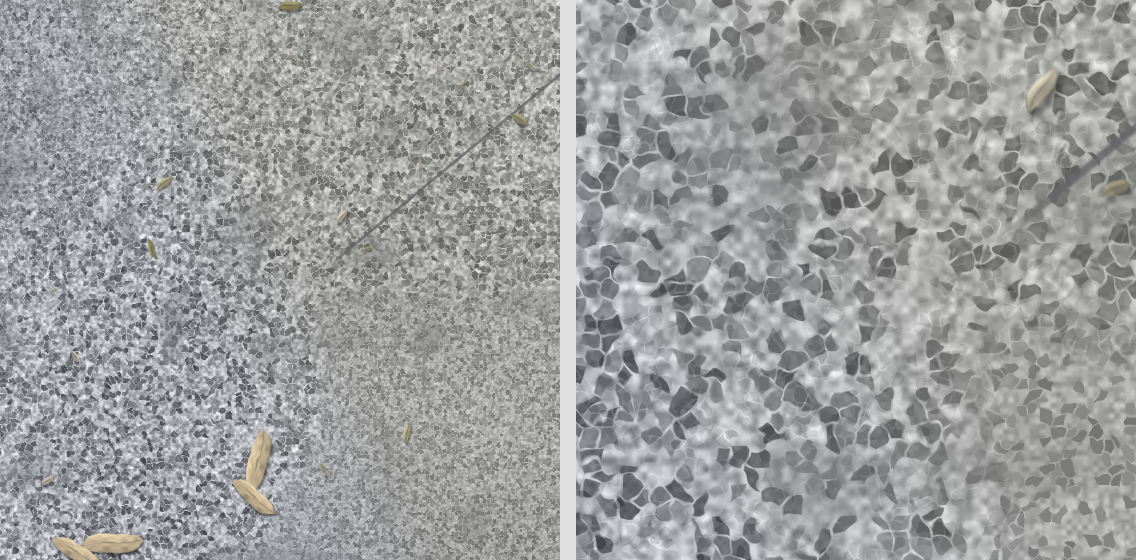
Left, the full canvas; right, a detail of the centre.
Write a three.js fragment shader that draws this texture.

```glsl
// Worn terrazzo paving: dark angular chips in pale mortar, with a finer slab,
// a diagonal joint, soft stains and a litter of dry leaves and pods.
// Chips are stretched Voronoi cells; the litter is lens-shaped blades.
#define CHIP_SCALE 92.0
#define FINE_SCALE 138.0
#define CHIP_SHARE 0.47
#define CHIP_DARK 0.32
#define CHIP_PALE 0.54
#define MORTAR 0.70
#define MORTAR_SPREAD 0.38
#define JOINT_WIDTH 0.0024
#define LEAF_COUNT 17
#define POD_COUNT 4
#define SOFT 0.0015

varying vec2 vUv;

vec2 hash2(vec2 p) {
  vec3 q = fract(p.xyx * vec3(0.1031, 0.1030, 0.0973));
  q += dot(q, q.yzx + 33.33);
  return fract((q.xx + q.yz) * q.zy);
}

float noise(vec2 p) {
  vec2 i = floor(p), f = fract(p);
  f = f * f * (3.0 - 2.0 * f);
  float low = mix(hash2(i).x, hash2(i + vec2(1.0, 0.0)).x, f.x);
  float high = mix(hash2(i + vec2(0.0, 1.0)).x, hash2(i + 1.0).x, f.x);
  return mix(low, high, f.y);
}

vec2 rotate(vec2 p, float a) {
  float c = cos(a), s = sin(a);
  return vec2(c * p.x + s * p.y, c * p.y - s * p.x);
}

// Nearest stretched cell: x = gap to the next cell, y = its random value
vec2 chipCell(vec2 p) {
  vec2 cell = floor(p);
  float near = 9.0, next = 9.0, value = 0.0;
  for (int j = -1; j <= 1; j++) {
    for (int i = -1; i <= 1; i++) {
      vec2 id = cell + vec2(float(i), float(j));
      vec2 shape = hash2(id + 71.0);
      vec2 d = rotate(id + 0.1 + 0.8 * hash2(id) - p, 6.2832 * shape.x);
      float dist = length(d * vec2(0.82, 1.25));
      if (dist < near) { next = near; near = dist; value = shape.y; }
      else next = min(next, dist);
    }
  }
  return vec2(next - near, value);
}

// Brightness of chips set in mottled mortar
float terrazzo(vec2 p) {
  vec2 warp = vec2(noise(p * 1.7), noise(p * 1.7 + 40.0)) - 0.5;
  vec2 chip = chipCell(p + 0.45 * warp);
  float body = smoothstep(0.03, 0.24, chip.x) * step(chip.y, CHIP_SHARE);
  float mortar = MORTAR + MORTAR_SPREAD * (noise(p * 2.3 + 17.0) - 0.5);
  mortar += 0.11 * smoothstep(0.85, 0.95, chip.y) * smoothstep(0.1, 0.3, chip.x);
  float tone = mix(CHIP_DARK, CHIP_PALE, chip.y / CHIP_SHARE);
  return mix(mortar, tone, body);
}

// Signed extent of a blade lying along x
float blade(vec2 q, vec2 size, float blunt) {
  float x = min(abs(q.x) / size.x, 1.0);
  float halfWidth = size.y * (1.0 - pow(x, blunt));
  return max(abs(q.y) - halfWidth, abs(q.x) - size.x);
}

// Lays one shaded blade and its shadow over the ground
vec3 layBlade(vec3 ground, vec2 p, float angle, vec2 size, float blunt, vec3 tint, float cover) {
  vec2 q = rotate(p, angle);
  q.y += 0.25 * size.y * (sin(q.x / size.x * 2.5) + 0.7 * noise(p * 90.0) - 0.35);
  vec2 dropped = q + rotate(vec2(-0.002, 0.004), angle);
  float shadow = 1.0 - smoothstep(-0.003, 0.004, blade(dropped, size, blunt));
  ground *= 1.0 - 0.38 * shadow * cover;
  float body = 1.0 - smoothstep(-SOFT, SOFT, blade(q, size, blunt));
  float light = 0.94 + 0.16 * q.y / size.y + 0.22 * (noise(q * vec2(90.0, 260.0)) - 0.5);
  light -= 0.1 * (1.0 - smoothstep(0.0, 0.0015, abs(q.y)));
  return mix(ground, tint * light, body * cover);
}

void main() {
  vec2 p = vUv;
  float wobble = 0.03 * (noise(p * 24.0) - 0.5);

  // Zones: fine slab at lower right, warmer coarse slab at upper right
  float slabEdge = mix(0.47, 0.585, smoothstep(0.0, 0.28, p.y));
  float fineSlab = smoothstep(-0.025, 0.025, p.x - slabEdge + wobble)
                 * (1.0 - smoothstep(0.44, 0.50, p.y + wobble));
  float warmSlab = smoothstep(0.25, 0.65, p.x + 0.5 * (p.y - 0.5));
  float softCorner = smoothstep(0.35, 0.75, p.y - 0.8 * p.x);

  // Chips, with contrast set by zone
  float coarse = terrazzo(p * CHIP_SCALE);
  float fine = terrazzo(p * FINE_SCALE + 300.0);
  float tone = mix(coarse, fine, max(fineSlab, 0.25 + 0.35 * softCorner));
  float contrast = mix(1.18, 0.92, max(warmSlab, softCorner));
  contrast = mix(contrast, 0.55, fineSlab);
  tone = 0.617 + (tone - 0.617) * contrast;

  // Stains and broad unevenness
  float stain = smoothstep(0.70, 0.95, noise(p * 13.0 + 5.0));
  tone = mix(tone, 0.48, 0.38 * stain);
  tone += 0.05 * (noise(p * 4.0 + 9.0) - 0.5);
  vec3 cool = vec3(-0.012, 0.0, 0.022), warm = vec3(0.004, 0.004, -0.008);
  vec3 colour = tone + mix(cool, warm, warmSlab);

  // Diagonal joint, fading in from its lower end
  vec2 start = vec2(0.575, 0.515), span = vec2(0.435, 0.36);
  float along = clamp(dot(p - start, span) / dot(span, span), 0.0, 1.0);
  float away = length(p - start - span * along);
  float joint = 1.0 - smoothstep(JOINT_WIDTH - SOFT, JOINT_WIDTH + SOFT, away);
  colour = mix(colour, vec3(0.40, 0.40, 0.41), 0.85 * joint * smoothstep(0.0, 0.12, along));

  // Scattered small leaves
  vec3 straw = vec3(0.84, 0.80, 0.70), olive = vec3(0.55, 0.54, 0.35);
  for (int i = 0; i < LEAF_COUNT; i++) {
    vec2 seed = vec2(float(i) * 3.0 + 11.0, 57.0);
    vec2 where = hash2(seed), look = hash2(seed + 100.0), form = hash2(seed + 200.0);
    vec2 size = mix(0.009, 0.024, form.x * form.x) * vec2(1.0, mix(0.28, 0.48, form.y));
    vec3 tint = mix(straw, olive, look.x * look.x);
    colour = layBlade(colour, p - where, 3.0 * look.y - 1.0, size, 2.2, tint, mix(0.5, 0.95, form.x));
  }

  // Two pairs of dry pods near the lower edge
  vec3 podTint = vec3(0.80, 0.73, 0.60);
  for (int i = 0; i < POD_COUNT; i++) {
    float pair = floor(float(i) / 2.0), second = mod(float(i), 2.0);
    vec2 where = mix(vec2(0.461, 0.178), vec2(0.200, 0.030), pair);
    where -= second * mix(vec2(0.008, 0.065), vec2(0.065, 0.015), pair);
    float angle = mix(mix(1.45, 0.15, pair), mix(-0.6, -0.4, pair), second);
    vec2 size = vec2(0.056 - 0.008 * second, 0.017 - 0.003 * second);
    colour = layBlade(colour, p - where, angle, size, 4.0, podTint, 1.0);
  }

  gl_FragColor = vec4(clamp(colour, 0.0, 1.0), 1.0);
}
```
